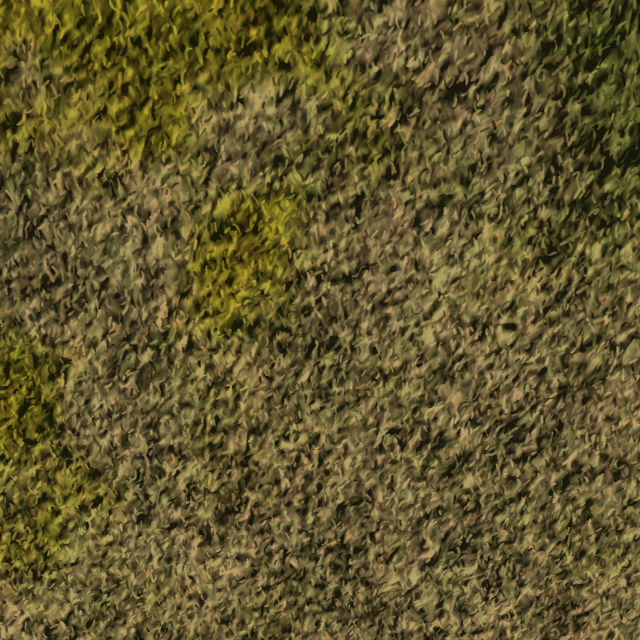
Write a three.js fragment shader that draws this texture.

```glsl
// Draws a weathered lawn of short dry grass with mossy patches in low sun.
varying vec2 vUv;

vec2 hash2(vec2 p) {
  vec3 h = fract(p.xyx * vec3(0.1031, 0.1030, 0.0973));
  h += dot(h, h.yzx + 33.33);
  return fract((h.xx + h.yz) * h.zy);
}

float noise(vec2 p) {
  vec2 i = floor(p), f = fract(p);
  f = f * f * (3.0 - 2.0 * f);
  float low = mix(hash2(i).x, hash2(i + vec2(1.0, 0.0)).x, f.x);
  float high = mix(hash2(i + vec2(0.0, 1.0)).x, hash2(i + 1.0).x, f.x);
  return mix(low, high, f.y);
}

float cloud(vec2 p) {
  return 0.55 * noise(p) + 0.3 * noise(p * 2.1 + 7.3) + 0.15 * noise(p * 4.3 + 3.7);
}

// Matted tufts: warped, slanted noise with a lit and a shaded side.
float thatch(vec2 p) {
  vec2 warp = vec2(noise(p * 45.0), noise(p * 45.0 + 31.0)) - 0.5;
  vec2 q = p + warp * 0.02;
  q = vec2(q.x * 92.0 - q.y * 28.0, q.y * 62.0 + q.x * 8.0) + 200.0;
  float body = noise(q);
  float relief = body - noise(q + vec2(0.65, -0.4));
  return 0.7 * (body - 0.5) + 0.4 * relief + 0.35 * (noise(q * 2.1) - 0.5);
}

// One layer of short soft blades, painted over turf = (tone, warmth, straw).
vec3 paintBlades(vec3 turf, vec2 p, float cells, float seed) {
  vec2 grid = p * cells + seed * 17.0 + 100.0;
  vec2 cell = floor(grid);
  for (int y = -1; y <= 1; y++) {
    for (int x = -1; x <= 1; x++) {
      vec2 id = cell + vec2(float(x), float(y));
      vec2 place = hash2(id + seed * 53.0);
      vec2 form = hash2(id + seed * 91.0 + 11.0);
      vec2 look = hash2(id + seed * 37.0 + 29.0);
      vec2 offset = grid - id - 0.5 - (place - 0.5) * 0.8;

      // Blades lean to the right, with a random spread and bend.
      float lean = 0.3 + (form.x - 0.5) * 1.8;
      vec2 axis = vec2(sin(lean), cos(lean));
      float along = dot(offset, axis);
      float across = dot(offset, vec2(axis.y, -axis.x));
      across += (form.y - 0.5) * 1.3 * along * along;

      float halfLength = mix(0.34, 0.66, look.y);
      float taper = clamp(1.0 - along * along / (halfLength * halfLength), 0.0, 1.0);
      float halfWidth = mix(0.2, 0.32, place.y) * sqrt(taper) + 0.001;
      float blade = smoothstep(halfWidth, 0.0, abs(across)) * smoothstep(0.0, 0.6, taper);

      float straw = step(0.99, fract(look.x * 7.0 + place.x * 5.0));
      float tone = mix(mix(0.08, 1.08, look.x), 1.0, straw);
      turf = mix(turf, vec3(tone, form.y, straw), blade * 0.85);
    }
  }
  return turf;
}

void main() {
  // The ground recedes slightly, so the grass is finer toward the bottom.
  vec2 ground = vec2((vUv.x - 0.5) * (1.14 - 0.26 * vUv.y),
                     vUv.y * (1.28 - 0.28 * vUv.y));

  vec3 turf = vec3(0.48 + thatch(ground), noise(ground * 60.0 + 80.0), 0.0);
  for (int i = 0; i < 3; i++) {
    float layer = float(i);
    turf = paintBlades(turf, ground, 50.0 + layer * 9.0, layer + 1.0);
  }
  turf.x += 0.5 * thatch(ground + 3.0);

  // Moss grows on the upper left slope and in the upper right corner.
  float patches = cloud(vUv * 5.0 + 12.0);
  float slope = (vUv.y - 0.3) * 0.64 - (vUv.x - 0.2) * 0.77;
  float slopeMoss = smoothstep(-0.1, 0.12, slope + (patches - 0.5) * 0.2);
  float corner = smoothstep(0.72, 1.0, vUv.x + (patches - 0.5) * 0.3)
               * smoothstep(0.45, 0.85, vUv.y);
  float moss = slopeMoss * smoothstep(0.32, 0.8, patches);
  moss = clamp(moss + 0.6 * corner + 0.15 * smoothstep(0.5, 0.8, patches), 0.0, 1.0);

  // Broad and clumped changes of light.
  float clumps = cloud(ground * 16.0 + 40.0) - 0.5;
  float broad = cloud(vUv * 4.0 + 70.0) - 0.5;
  float tone = 0.5 + 1.05 * (turf.x - 0.48) + 0.38 * clumps + 0.24 * broad;
  tone -= 0.16 * corner + 0.04 * moss;
  tone = clamp(tone, 0.03, 1.12);

  // Dry khaki, shifted per blade from cool green to warm brown.
  vec3 color = mix(vec3(0.095, 0.08, 0.025), vec3(0.635, 0.565, 0.355), tone);
  float warmth = clamp(mix(0.5, turf.y, 0.8) + 0.5 * (cloud(ground * 9.0 + 60.0) - 0.5), 0.0, 1.0);
  color *= mix(vec3(0.92, 1.02, 0.9), vec3(1.09, 0.98, 1.08), warmth);
  color += vec3(-0.015, 0.0, 0.008) * smoothstep(0.35, 0.1, tone);

  // Olive moss and a few orange straws.
  vec3 olive = mix(vec3(0.97, 1.01, 0.42), vec3(0.84, 1.0, 0.62), corner);
  color *= mix(vec3(1.0), olive, moss);
  color = mix(color, vec3(0.74, 0.54, 0.26) * (0.5 + 0.5 * tone), turf.z * 0.7);
  gl_FragColor = vec4(color, 1.0);
}
```
